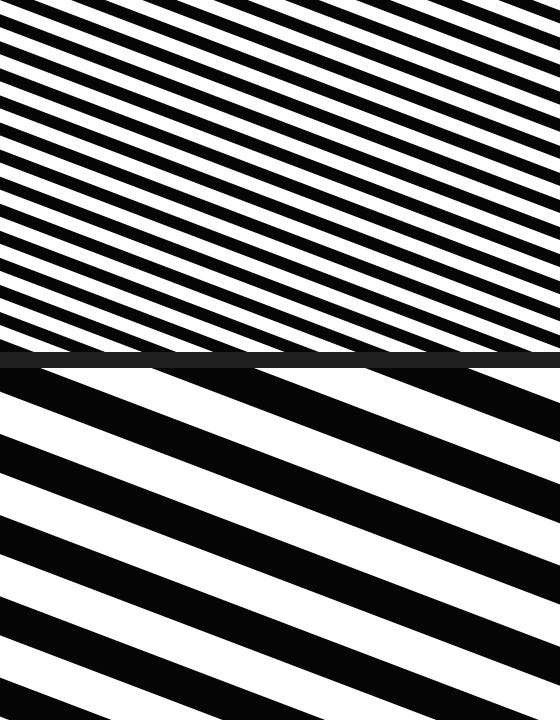
Top, the full canvas; bottom, a detail of the centre.
Reproduce this pattern procedurally as a WebGL 1 fragment shader.

```glsl
precision highp float;

uniform vec2 u_resolution;

const vec3 WHITE = vec3(1.0);
const vec3 BLACK = vec3(0.02);

// Stripe repeats per canvas height, along x and y
const vec2 STRIPE_FREQUENCY = vec2(4.943, 13.0);
const float BLACK_SHARE = 0.48;
const float BLACK_CENTER = 0.763;

// Signed distance to the nearest band edge, in periods; negative inside
float bandDistance(float phase, float center, float share) {
  return abs(fract(phase - center + 0.5) - 0.5) - 0.5 * share;
}

// Coverage of a band across one pixel, both measured in periods
float bandCoverage(float distanceToEdge, float pixelSpan) {
  return clamp(0.5 - distanceToEdge / pixelSpan, 0.0, 1.0);
}

void main() {
  // Height units, measured downwards from the upper left corner
  vec2 position = vec2(gl_FragCoord.x, u_resolution.y - gl_FragCoord.y) / u_resolution.y;

  // Stripes descend towards the right
  float phase = dot(position, vec2(-STRIPE_FREQUENCY.x, STRIPE_FREQUENCY.y));
  float pixelSpan = length(STRIPE_FREQUENCY) / u_resolution.y;

  float distanceToEdge = bandDistance(phase, BLACK_CENTER, BLACK_SHARE);
  float ink = bandCoverage(distanceToEdge, pixelSpan);
  gl_FragColor = vec4(mix(WHITE, BLACK, ink), 1.0);
}
```
